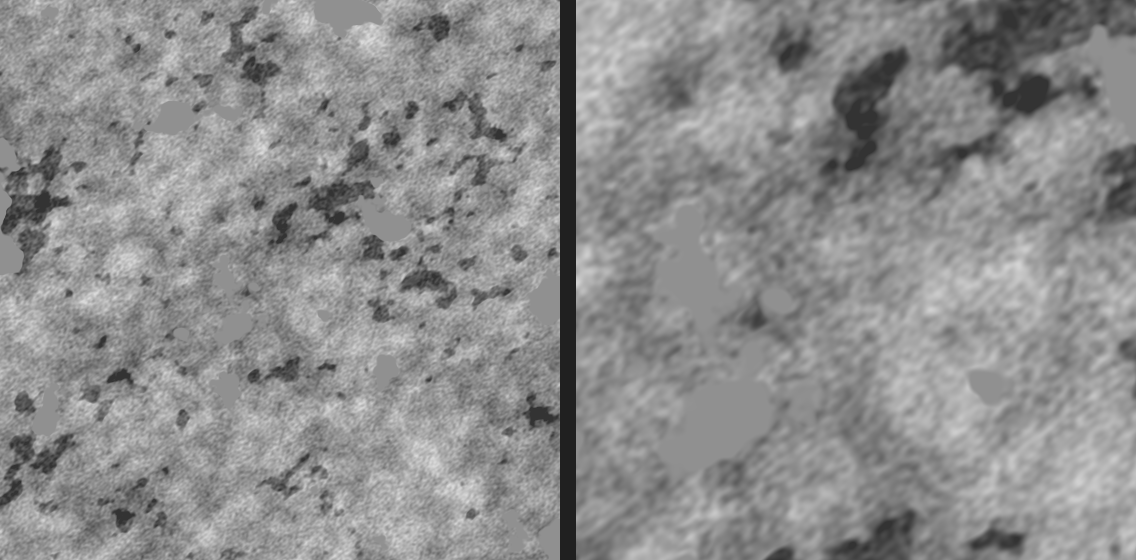
Left: the whole. Right: its middle third, enlarged.
A WebGL 2 fragment shader for this texture:

```glsl
#version 300 es
precision highp float;
// Weathered grey stone: diagonal mottling, fine grain, clustered dark pits and smooth worn patches.

#define BASE_TONE 0.592
#define PATCH_TONE 0.565
#define BROAD_CONTRAST 0.17
#define MOTTLE_CONTRAST 0.25
#define GRAIN_CONTRAST 0.18
#define PIT_DEPTH 0.28
#define PIT_SCALE 24.0
#define MOTTLE_SCALE 18.0
#define GRAIN_SCALE 150.0
#define PATCH_LEVEL 0.30
#define STRETCH 1.2
#define STREAK_DIR vec2(0.77, 0.64)

uniform vec2 u_resolution;
out vec4 outColor;

// Integer hash of a lattice cell to a gradient in -1..1
vec2 hashGradient(vec2 cell) {
    uvec2 v = uvec2(ivec2(cell)) * 1664525u + 1013904u;
    v.x += v.y * 1664525u;
    v.y += v.x * 1664525u;
    v ^= v >> 16u;
    v.x += v.y * 1664525u;
    v.y += v.x * 1664525u;
    v ^= v >> 16u;
    return vec2(v & 0xffffu) / 32767.5 - 1.0;
}

float gradientNoise(vec2 p) {
    vec2 cell = floor(p);
    vec2 f = p - cell;
    vec2 w = f * f * f * (f * (f * 6.0 - 15.0) + 10.0);
    vec2 e = vec2(1.0, 0.0);
    float a = dot(hashGradient(cell), f);
    float b = dot(hashGradient(cell + e.xy), f - e.xy);
    float c = dot(hashGradient(cell + e.yx), f - e.yx);
    float d = dot(hashGradient(cell + e.xx), f - e.xx);
    return mix(mix(a, b, w.x), mix(c, d, w.x), w.y);
}

// Octaves double in frequency and turn, which hides the lattice
float fbm(vec2 p, int octaves, float gain) {
    const mat2 turnAndDouble = mat2(1.6, 1.2, -1.2, 1.6);
    float sum = 0.0;
    float amplitude = 1.0;
    for (int i = 0; i < octaves; i++) {
        sum += amplitude * gradientNoise(p);
        p = turnAndDouble * p + 17.3;
        amplitude *= gain;
    }
    return sum;
}

void main() {
    vec2 uv = gl_FragCoord.xy / u_resolution.y;

    // Features run longer along the diagonal
    vec2 across = vec2(-STREAK_DIR.y, STREAK_DIR.x);
    vec2 p = vec2(dot(uv, STREAK_DIR) / STRETCH, dot(uv, across) * STRETCH);

    // Layered surface tone
    float cluster = fbm(p * 5.0 + 41.7, 2, 0.5);
    float tone = BASE_TONE - 0.06 * cluster;
    tone += BROAD_CONTRAST * fbm(p * 3.5 + 7.1, 3, 0.5);
    tone += MOTTLE_CONTRAST * fbm(p * MOTTLE_SCALE + 23.9, 4, 0.65);
    tone += GRAIN_CONTRAST * gradientNoise(p * GRAIN_SCALE + 5.3);

    // Dark pits gathered in clusters
    float pits = fbm(p * PIT_SCALE + 63.2, 3, 0.5) + 0.8 * cluster;
    tone -= PIT_DEPTH * smoothstep(0.2, 0.5, pits);

    // Smooth patches with ragged outlines
    float wear = fbm(uv * 5.0 + 88.4, 5, 0.5);
    float worn = smoothstep(PATCH_LEVEL - 0.015, PATCH_LEVEL + 0.025, wear);
    tone = mix(tone, PATCH_TONE, worn);

    outColor = vec4(vec3(clamp(tone, 0.2, 0.85)), 1.0);
}
```
